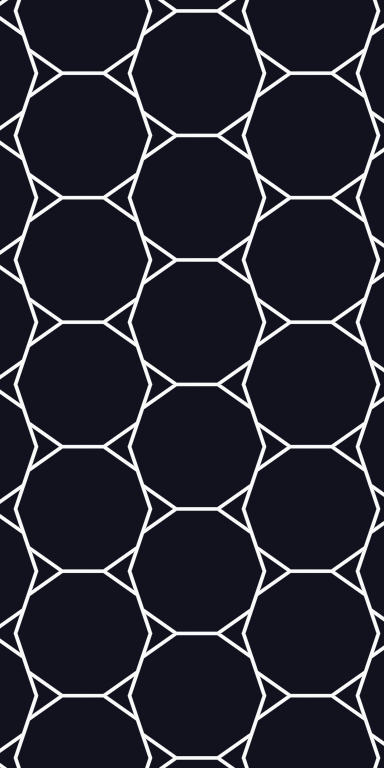
This pattern is drawn by a Shadertoy shader. Its source:

```glsl
const vec3 BACKGROUND = vec3(0.07, 0.07, 0.12);
const vec3 LINE_COLOR = vec3(0.98);

// Lengths are fractions of the canvas width
const vec2 PITCH = vec2(0.29688, 0.32422);   // column and row spacing
const vec2 FIRST_CENTER = vec2(0.2161, 0.0262);
const float LINE_WIDTH = 0.0094;

const float SIDES = 10.0;
const float SECTOR = 6.2831853 / SIDES;
const float APOTHEM = 0.5 * PITCH.y;

// Signed distance to a regular polygon with mitred corners and a flat top
float polygonDistance(vec2 p) {
    float angle = mod(atan(p.y, p.x), SECTOR) - 0.5 * SECTOR;
    return length(p) * cos(angle) - APOTHEM;
}

// Distance to the nearest outline among staggered columns of decagons
float outlineDistance(vec2 p) {
    // Widen the polygons so that slanted sides of adjacent columns coincide
    float halfSector = 0.5 * SECTOR;
    float regularPitch = APOTHEM * (2.0 - sin(halfSector)) / cos(halfSector);
    float stretch = PITCH.x / regularPitch;

    float nearestColumn = round(p.x / PITCH.x);
    float nearest = 1.0;
    for (int i = -1; i <= 1; i++) {
        float column = nearestColumn + float(i);
        float stagger = 0.5 * mod(column, 2.0);
        float row = round(p.y / PITCH.y - stagger) + stagger;
        vec2 local = p - vec2(column, row) * PITCH;
        local.x /= stretch;
        nearest = min(nearest, abs(polygonDistance(local)));
    }
    return nearest;
}

void mainImage(out vec4 fragColor, in vec2 fragCoord) {
    vec2 p = fragCoord / iResolution.x - FIRST_CENTER;
    float pixel = 1.0 / iResolution.x;

    // Antialiased stroke
    float edge = outlineDistance(p) - 0.5 * LINE_WIDTH;
    float coverage = 1.0 - smoothstep(-0.7 * pixel, 0.7 * pixel, edge);
    fragColor = vec4(mix(BACKGROUND, LINE_COLOR, coverage), 1.0);
}
```
